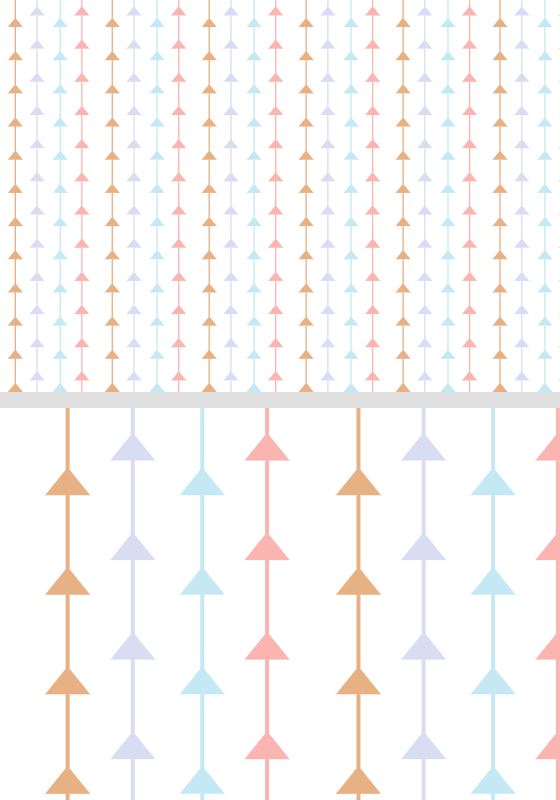
Top: the whole. Bottom: its middle third, enlarged.
Reproduce this pattern procedurally as a Shadertoy shader.

```glsl
// Vertical pastel strands threaded with evenly spaced upward triangles on white.

const vec2 REPEAT = vec2(0.2473, 0.08464);      // four-strand group, triangle spacing
const vec2 TRIANGLE = vec2(0.0192, 0.0238);     // half width, height
const float LINE_HALF_WIDTH = 0.0017;

const vec3 PAPER = vec3(1.0);
const vec3 ORANGE = vec3(0.906, 0.694, 0.518);
const vec3 LAVENDER = vec3(0.851, 0.867, 0.945);
const vec3 BLUE = vec3(0.769, 0.914, 0.957);
const vec3 PINK = vec3(0.980, 0.710, 0.690);

// Wraps a coordinate into a cell centred on zero.
float repeatCentered(float value, float period) {
    return (fract(value / period + 0.5) - 0.5) * period;
}

// Signed distance to an upward triangle whose base is centred on the origin.
float triangleDistance(vec2 p, vec2 size) {
    vec2 slopeNormal = normalize(size.yx);
    float slope = dot(vec2(abs(p.x), p.y - size.y), slopeNormal);
    return max(slope, -p.y);
}

// Signed distance to a line strung with repeated triangles.
float strandDistance(vec2 p, vec2 period, vec2 size, float halfWidth) {
    p.x = repeatCentered(p.x, period.x);
    float middle = 0.5 * size.y;
    p.y = repeatCentered(p.y - middle, period.y) + middle;
    return min(abs(p.x) - halfWidth, triangleDistance(p, size));
}

// Antialiased fill of a signed distance.
float coverage(float dist, float pixel) {
    return clamp(0.5 - dist / pixel, 0.0, 1.0);
}

void mainImage(out vec4 fragColor, in vec2 fragCoord) {
    float pixel = 1.0 / iResolution.y;
    vec2 uv = fragCoord * pixel;

    // Strand order within one group; alternate strands are staggered.
    vec3 colors[4] = vec3[4](ORANGE, LAVENDER, BLUE, PINK);
    float offsets[4] = float[4](0.0391, 0.0945, 0.1536, 0.2087);
    const float stagger = 0.0295;

    vec3 color = PAPER;
    for (int i = 0; i < 4; i++) {
        vec2 origin = vec2(offsets[i], stagger * float(i % 2));
        float dist = strandDistance(uv - origin, REPEAT, TRIANGLE, LINE_HALF_WIDTH);
        color = mix(color, colors[i], coverage(dist, pixel));
    }
    fragColor = vec4(color, 1.0);
}
```
